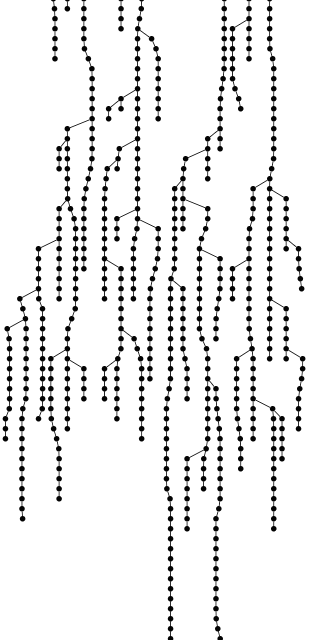
Write a Shadertoy shader that draws this pattern.

```glsl
// Draws black branching chains of dots that grow downward on white and thin out to two stems.

const int COLUMNS = 19;
const float ROWS = 64.0;
const float COLUMN_STEP = 0.0258;
const float LEFT_MARGIN = 0.0085;
const float DOT_RADIUS = 0.0043;
const float LINE_HALF_WIDTH = 0.0006;
const vec3 PAPER = vec3(1.0);
const vec3 INK = vec3(0.01);

// Bit masks of columns for two adjacent rows and the links between them
struct Growth {
    int above;
    int below;
    int fromLeft;
    int fromRight;
};

float hash(vec2 p) {
    return fract(sin(dot(p, vec2(127.1, 311.7))) * 43758.5453);
}

int columnBit(float column) {
    return 1 << int(column + 0.5);
}

bool has(int mask, int column) {
    return ((mask >> column) & 1) == 1;
}

// Wandering stems that never die before their last row
int stems(float row) {
    int mask = columnBit(8.0 + 2.4 * smoothstep(18.0, 52.0, row));
    mask |= columnBit(13.4 - 3.0 * smoothstep(11.0, 19.0, row) + 3.0 * smoothstep(26.0, 46.0, row));
    if (row < 54.0) mask |= columnBit(15.4 + 0.8 * sin(row * 0.16));
    if (row < 42.0) {
        mask |= columnBit(5.0 - 4.6 * smoothstep(8.0, 40.0, row));
        mask |= columnBit(5.0 + 2.0 * smoothstep(20.0, 30.0, row));
    }
    return mask;
}

// Grow row by row: chains continue, end or split sideways into free columns
Growth grow(int lastRow) {
    int inside = (1 << COLUMNS) - 1;
    int alive = stems(0.0) | columnBit(3.0) | columnBit(4.0) | columnBit(7.0) | columnBit(16.0);
    int previous = alive;
    Growth g;
    for (int i = 0; i <= lastRow; i++) {
        float row = float(i);
        float thinning = smoothstep(38.0, 54.0, row);
        float split = (0.06 + 0.13 * smoothstep(8.0, 13.0, row)) * (1.0 - thinning);
        float death = 0.12 + 0.3 * thinning;
        int goRight = 0, goLeft = 0, dying = 0;
        for (int c = 0; c < COLUMNS; c++) {
            if (!has(alive, c)) continue;
            float chance = hash(vec2(float(c) + 3.0, row + 11.0));
            if (chance < 0.6 * split) goRight |= 1 << c;
            if (chance > 0.4 * split && chance < split) goLeft |= 1 << c;
            if (chance > 1.0 - death) dying |= 1 << c;
        }
        int stem = stems(row + 1.0);
        int neededStem = stem & ~alive;
        int open = inside & ~(alive | previous);
        g.above = alive;
        g.fromLeft = ((goRight << 1) & open) | ((alive << 1) & neededStem);
        g.fromRight = (((goLeft >> 1) & open) | ((alive >> 1) & neededStem)) & ~g.fromLeft;
        int survivors = alive & (~(dying & previous) | stem);
        g.below = survivors | g.fromLeft | g.fromRight;
        previous = alive;
        alive = g.below;
    }
    return g;
}

float lean(float column, float block) {
    return 0.25 * (floor(3.0 * hash(vec2(column, block + 40.0))) - 1.0);
}

// Node centre: straight runs joined by short sideways bends
vec2 nodePosition(int column, int row) {
    float c = float(column);
    float block = float(row) / 11.0 + hash(vec2(c, 7.0));
    float k = floor(block);
    float bendLength = mix(0.1, 0.5, hash(vec2(c + 20.0, k)));
    float sway = mix(lean(c, k - 1.0), lean(c, k), smoothstep(0.0, bendLength, fract(block)));
    return vec2(LEFT_MARGIN + COLUMN_STEP * max(c + sway, 0.0), 1.0 - (float(row) - 0.125) / ROWS);
}

float segmentDistance(vec2 p, vec2 a, vec2 b) {
    vec2 ab = b - a;
    return length(p - a - ab * clamp(dot(p - a, ab) / dot(ab, ab), 0.0, 1.0));
}

void mainImage(out vec4 fragColor, in vec2 fragCoord) {
    vec2 p = fragCoord / iResolution.y;
    int row = int((1.0 - p.y) * ROWS + 0.125);
    Growth g = grow(row);

    // Nearest dot and link between the two rows around this point
    float dots = 1.0, links = 1.0;
    for (int c = 0; c < COLUMNS; c++) {
        if (abs(float(c) - (p.x - LEFT_MARGIN) / COLUMN_STEP) > 2.0) continue;
        vec2 top = nodePosition(c, row);
        vec2 bottom = nodePosition(c, row + 1);
        if (has(g.above, c)) dots = min(dots, length(p - top));
        if (has(g.below, c)) dots = min(dots, length(p - bottom));
        if (has(g.above & g.below, c)) links = min(links, segmentDistance(p, top, bottom));
        if (has(g.fromLeft, c)) links = min(links, segmentDistance(p, nodePosition(c - 1, row), bottom));
        if (has(g.fromRight, c)) links = min(links, segmentDistance(p, nodePosition(c + 1, row), bottom));
    }

    float shape = min(dots - DOT_RADIUS, links - LINE_HALF_WIDTH);
    float coverage = clamp(0.5 - shape * iResolution.y, 0.0, 1.0);
    fragColor = vec4(mix(PAPER, INK, coverage), 1.0);
}
```
